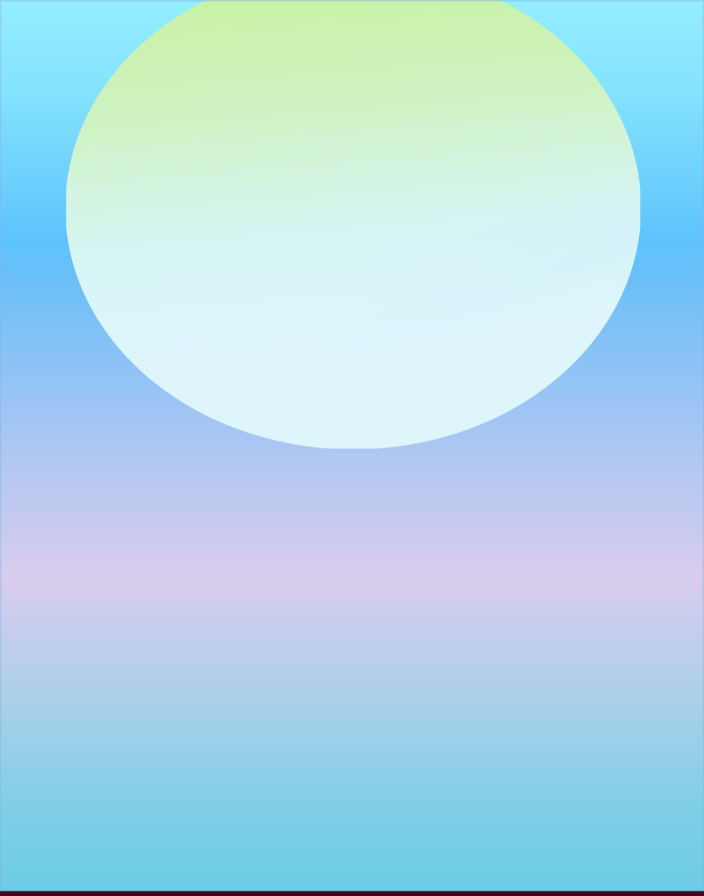
Reproduce this background procedurally as a WebGL 1 fragment shader.

```glsl
precision highp float;

uniform vec2 u_resolution;

// Sky colours, from top to bottom
const vec3 SKY_TOP = vec3(0.58, 0.93, 1.00);
const vec3 SKY_CYAN = vec3(0.52, 0.89, 1.00);
const vec3 SKY_BLUE = vec3(0.37, 0.765, 0.985);
const vec3 SKY_AZURE = vec3(0.42, 0.75, 0.975);
const vec3 SKY_PERIWINKLE = vec3(0.69, 0.78, 0.95);
const vec3 SKY_PINK = vec3(0.85, 0.80, 0.93);
const vec3 SKY_MIST = vec3(0.67, 0.815, 0.915);
const vec3 SKY_AQUA = vec3(0.50, 0.81, 0.905);
const vec3 SKY_BOTTOM = vec3(0.42, 0.80, 0.90);

// Disc colours, from top to bottom
const vec3 DISC_LIME = vec3(0.79, 0.95, 0.66);
const vec3 DISC_GREEN = vec3(0.81, 0.95, 0.76);
const vec3 DISC_MINT = vec3(0.83, 0.96, 0.88);
const vec3 DISC_ICE = vec3(0.84, 0.96, 0.96);
const vec3 DISC_PALE = vec3(0.87, 0.96, 0.99);
const vec3 DISC_SHADE = vec3(0.83, 0.95, 0.98);

const vec3 STRIP_COLOR = vec3(0.25, 0.03, 0.14);
const vec3 FRAME_COLOR = vec3(0.50, 0.70, 0.88);

// Shapes, as fractions of the canvas
const vec2 DISC_CENTER = vec2(0.5017, 0.768);
const vec2 DISC_RADII = vec2(0.409, 0.2695);
const float DISC_CLIP = 0.997;
const float DISC_TILT = 0.06;
const float STRIP_HEIGHT = 0.0055;
const float FRAME_WIDTH = 0.0016;
const float FRAME_OPACITY = 0.45;

// Continues a gradient to the next colour between two positions
vec3 blendTo(vec3 color, vec3 next, float from, float to, float t) {
  return mix(color, next, clamp((t - from) / (to - from), 0.0, 1.0));
}

vec3 skyColor(float depth) {
  vec3 c = blendTo(SKY_TOP, SKY_CYAN, 0.0, 0.10, depth);
  c = blendTo(c, SKY_BLUE, 0.10, 0.27, depth);
  c = blendTo(c, SKY_AZURE, 0.27, 0.31, depth);
  c = blendTo(c, SKY_PERIWINKLE, 0.31, 0.51, depth);
  c = blendTo(c, SKY_PINK, 0.51, 0.645, depth);
  c = blendTo(c, SKY_MIST, 0.645, 0.78, depth);
  c = blendTo(c, SKY_AQUA, 0.78, 0.90, depth);
  return blendTo(c, SKY_BOTTOM, 0.90, 1.0, depth);
}

vec3 discColor(vec2 uv) {
  float side = uv.x - 0.5;
  float depth = 1.0 - uv.y + DISC_TILT * side;
  vec3 c = blendTo(DISC_LIME, DISC_GREEN, 0.0, 0.115, depth);
  c = blendTo(c, DISC_MINT, 0.115, 0.195, depth);
  c = blendTo(c, DISC_ICE, 0.195, 0.265, depth);
  c = blendTo(c, DISC_PALE, 0.265, 0.38, depth);

  // Faint diagonal shade towards the right
  float diagonal = uv.y - 0.61 - 0.23 * side;
  float shade = smoothstep(-0.02, 0.02, diagonal)
              * (1.0 - smoothstep(0.02, 0.14, diagonal))
              * smoothstep(-0.1, 0.4, side);
  return mix(c, DISC_SHADE, 0.6 * shade);
}

// Coverage of an ellipse with slightly flattened tips
float discMask(vec2 uv, float pixel) {
  vec2 q = (uv - DISC_CENTER) / DISC_RADII;
  float tips = max(abs(q.x), abs(q.y)) / DISC_CLIP;
  float radius = max(length(q), tips);
  float slope = length(q / DISC_RADII) / max(length(q), 0.001);
  float edge = (radius - 1.0) / slope;
  return 1.0 - smoothstep(-pixel, pixel, edge);
}

void main() {
  vec2 uv = gl_FragCoord.xy / u_resolution;
  float pixel = 0.75 / min(u_resolution.x, u_resolution.y);

  vec3 color = skyColor(1.0 - uv.y);
  color = mix(color, discColor(uv), discMask(uv, pixel));

  // Hairline on the left, right and top borders
  float border = min(min(uv.x, 1.0 - uv.x), 1.0 - uv.y);
  float frame = 1.0 - smoothstep(FRAME_WIDTH - pixel, FRAME_WIDTH + pixel, border);
  color = mix(color, FRAME_COLOR, FRAME_OPACITY * frame);

  // Dark strip along the bottom
  float strip = 1.0 - smoothstep(STRIP_HEIGHT - pixel, STRIP_HEIGHT + pixel, uv.y);
  color = mix(color, STRIP_COLOR, strip);

  gl_FragColor = vec4(color, 1.0);
}
```
